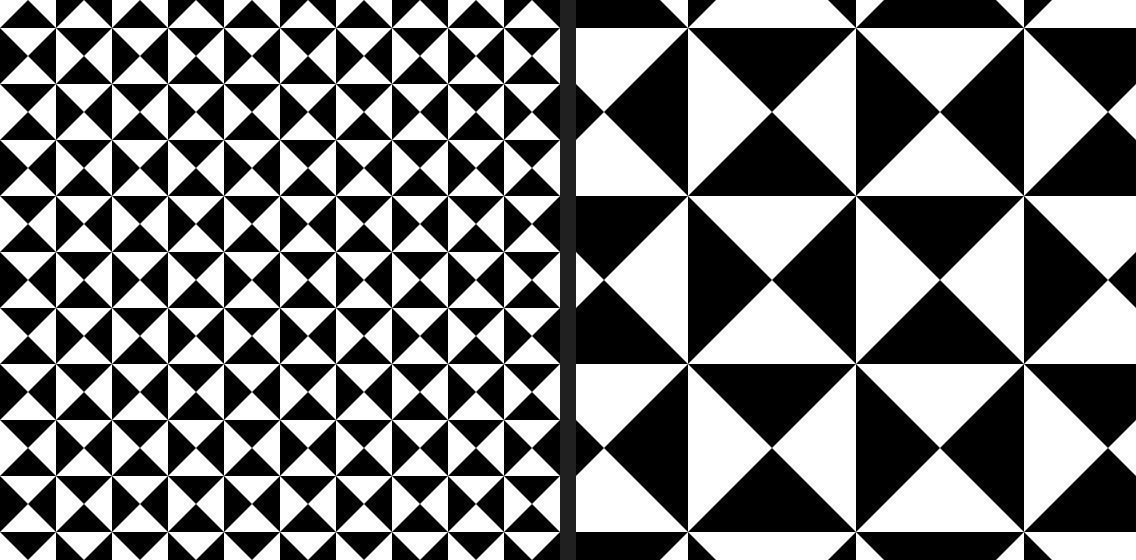
Left, the full canvas; right, a detail of the centre.
Give the GLSL for this pattern, as a Shadertoy shader.

```glsl
// Black and white hourglass squares: each cell is cut by its two diagonals into
// four triangles, and the black pair turns a quarter from one cell to the next.
// A signed distance to the nearest diagonal or cell edge gives smooth borders.

const float CELLS = 10.0;                  // cells across and down
const vec2 GRID_SHIFT = vec2(0.0, 0.5);    // half a cell is cut at top and bottom
const vec3 INK = vec3(0.0);
const vec3 PAPER = vec3(1.0);

// +1 on even cells of a checkerboard, -1 on odd ones
float cellParity(vec2 cell) {
    return 1.0 - 2.0 * mod(cell.x + cell.y, 2.0);
}

// Signed distance in a unit cell, positive in the upper and lower triangles;
// every border, inner or outer, separates opposite colours
float hourglass(vec2 p) {
    vec2 a = abs(p);
    float diagonal = (a.y - a.x) * inversesqrt(2.0);
    float cellEdge = 0.5 - max(a.x, a.y);
    return clamp(diagonal, -cellEdge, cellEdge);
}

// Coverage of the positive side, smoothed over one pixel
float coverage(float dist, float pixel) {
    return clamp(0.5 + dist / pixel, 0.0, 1.0);
}

void mainImage(out vec4 fragColor, in vec2 fragCoord) {
    // Cell coordinates
    vec2 grid = fragCoord / iResolution.y * CELLS + GRID_SHIFT;
    float pixel = CELLS / iResolution.y;

    // Alternating hourglasses
    float dist = cellParity(floor(grid)) * hourglass(fract(grid) - 0.5);
    fragColor = vec4(mix(PAPER, INK, coverage(dist, pixel)), 1.0);
}
```
